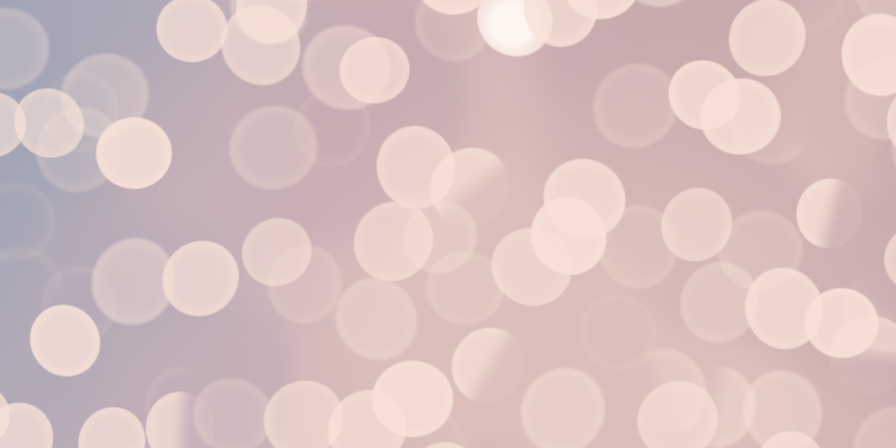
Reproduce this background procedurally as a WebGL 1 fragment shader.

```glsl
precision highp float;
// Soft peach bokeh discs scattered over a blurred mauve and blue-grey backdrop.

uniform vec2 u_resolution;

const vec3 COOL = vec3(0.63, 0.645, 0.715);
const vec3 MAUVE = vec3(0.765, 0.685, 0.72);
const vec3 ROSE = vec3(0.79, 0.67, 0.68);
const vec3 GLOW = vec3(0.87, 0.755, 0.735);
const vec3 PEACH = vec3(0.97, 0.885, 0.845);
const vec3 CORE = vec3(1.0, 0.965, 0.95);

float hash(vec2 p, float seed) {
  vec3 q = fract(vec3(p.xyx) * 0.1031 + seed * 0.137);
  q += dot(q, q.yzx + 33.33);
  return fract((q.x + q.y) * q.z);
}

float valueNoise(vec2 p, float seed) {
  vec2 cell = floor(p);
  vec2 f = fract(p);
  f = f * f * (3.0 - 2.0 * f);
  float low = mix(hash(cell, seed), hash(cell + vec2(1.0, 0.0), seed), f.x);
  float high = mix(hash(cell + vec2(0.0, 1.0), seed), hash(cell + 1.0, seed), f.x);
  return mix(low, high, f.y);
}

float cloud(vec2 p, float seed) {
  return 0.65 * valueNoise(p, seed) + 0.35 * valueNoise(p * 2.1 + 7.0, seed + 1.0);
}

// Cool upper left, rosy right, warm light pooling in patches.
vec3 backdrop(vec2 p, vec2 uv) {
  float mottle = cloud(p * 3.0, 3.0) - 0.5;
  vec3 color = mix(MAUVE, ROSE, smoothstep(0.2, 0.75, uv.x + 0.3 * mottle));
  float coolness = 1.0 - smoothstep(0.0, 0.42, uv.x + 0.25 * (1.0 - uv.y) + 0.2 * mottle);
  color = mix(color, COOL, coolness);
  float pool = 1.0 - smoothstep(0.1, 0.5, length((uv - vec2(0.66, 0.3)) * vec2(1.1, 0.75)));
  float patches = smoothstep(0.45, 0.75, cloud(p * 2.6, 9.0)) * smoothstep(0.1, 0.4, uv.x);
  return mix(color, GLOW, clamp(0.65 * pool + 0.5 * patches, 0.0, 0.9));
}

// Lays one disc over the color; offset is measured from its center.
vec3 addDisc(vec3 color, vec2 offset, float radius, float opacity, float blur, vec2 id, float seed) {
  float angle = 6.2832 * hash(id, seed + 4.0);
  vec2 axis = vec2(cos(angle), sin(angle));
  float along = dot(offset, axis) / radius;
  float dist = length(offset + axis * along * radius * 0.06) / radius;
  float mask = 1.0 - smoothstep(1.0 - blur, 1.0 + blur, dist);
  float rim = 0.1 * smoothstep(0.65, 0.95, dist);

  // Some discs are partly hidden and fade across their width.
  float hidden = step(0.83, hash(id, seed + 5.0));
  float veil = mix(1.0, mix(0.12, 1.0, smoothstep(-0.35, 0.3, along)), hidden);
  color = mix(color, PEACH, mask * veil * min(opacity + rim, 1.0));

  // A few hold a glowing white core.
  float lit = step(0.86, hash(id, seed + 6.0)) * (1.0 - hidden) * step(0.5, opacity);
  float core = 1.0 - smoothstep(0.45, 1.0, length(offset - axis * radius * 0.12) / radius);
  return mix(color, CORE, lit * mask * (0.25 + 0.75 * core));
}

// Scatters discs in a jittered grid; range holds the lowest and highest opacity.
vec3 addLayer(vec3 color, vec2 p, float size, float density, float radius, vec2 range, float blur, float seed) {
  vec2 home = floor(p / size);
  for (int j = -1; j <= 1; j++) {
    for (int i = -1; i <= 1; i++) {
      vec2 id = home + vec2(float(i), float(j));
      vec2 jitter = vec2(hash(id, seed), hash(id, seed + 1.0));
      vec2 center = (id + jitter) * size;
      float r = radius * mix(0.9, 1.08, hash(id, seed + 2.0));
      float opacity = mix(range.x, range.y, hash(id, seed + 3.0));
      float present = step(hash(id, seed + 7.0), density);
      color = addDisc(color, p - center, r, opacity * present, blur, id, seed);
    }
  }
  return color;
}

void main() {
  vec2 uv = gl_FragCoord.xy / u_resolution;
  vec2 p = gl_FragCoord.xy / u_resolution.y;
  vec3 color = backdrop(p, uv);

  // Faint discs behind, clear ones in front.
  color = addLayer(color, p + 5.0, 0.3, 0.75, 0.092, vec2(0.15, 0.45), 0.07, 21.0);
  color = addLayer(color, p + 11.0, 0.235, 0.82, 0.086, vec2(0.52, 0.85), 0.04, 47.0);

  gl_FragColor = vec4(color, 1.0);
}
```
